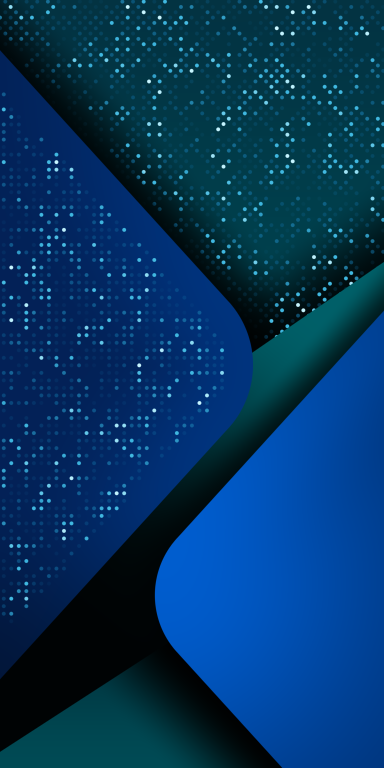
Write a Shadertoy shader that draws this background.

```glsl
// Layered blue and teal rounded panels with soft shadows and glittering dot grids.

#define LEFT_APEX vec2(0.745, 1.05)
#define RIGHT_APEX vec2(0.326, 0.45)
#define LEFT_RADIUS 0.245
#define RIGHT_RADIUS 0.22
#define WEDGE_NORMAL vec2(0.74, 0.673)
#define DOT_CELL 0.0196
#define DOT_RADIUS 0.0050
#define DOT_INSET 0.070

float hash(vec2 p) {
    vec3 q = fract(vec3(p.xyx) * 0.1031);
    q += dot(q, q.yzx + 33.33);
    return fract((q.x + q.y) * q.z);
}

float noise(vec2 p) {
    vec2 i = floor(p), f = fract(p);
    f = f * f * (3.0 - 2.0 * f);
    return mix(mix(hash(i), hash(i + vec2(1, 0)), f.x),
               mix(hash(i + vec2(0, 1)), hash(i + vec2(1, 1)), f.x), f.y);
}

// Signed distance to a wedge that points along +x, with a rounded tip.
float roundedWedge(vec2 p, float radius) {
    vec2 n = WEDGE_NORMAL;
    vec2 q = vec2(p.x + radius / n.x, abs(p.y));
    float along = dot(q, vec2(-n.y, n.x));
    return (along < 0.0 ? length(q) : dot(q, n)) - radius;
}

float coverage(float d, float pixel) {
    return smoothstep(pixel, -pixel, d);
}

// Random light of the dot in one grid cell, grouped by soft noise.
float dotLight(vec2 cell) {
    float cluster = smoothstep(0.15, 0.75, noise(cell * 0.31 + 7.0));
    float h = hash(cell + 19.0);
    return (0.12 + 0.88 * pow(h, 2.2)) * step(0.30, hash(cell + 83.0))
         * mix(0.35, 1.0, cluster);
}

vec3 addDots(vec3 base, vec2 grid, float light, float pixel) {
    float d = length(fract(grid) - 0.5) * DOT_CELL - DOT_RADIUS;
    vec3 tint = mix(vec3(0.06, 0.43, 0.64), vec3(0.25, 0.72, 0.88), smoothstep(0.2, 0.6, light));
    tint = mix(tint, vec3(0.78, 0.96, 1.0), smoothstep(0.65, 0.95, light));
    return mix(base, tint, coverage(d, pixel) * min(1.0, light * 1.9));
}

void mainImage(out vec4 fragColor, in vec2 fragCoord) {
    vec2 p = fragCoord / iResolution.xy * vec2(1.0, 2.0);
    float pixel = 1.4 / iResolution.y;

    float leftD = roundedWedge(p - LEFT_APEX, LEFT_RADIUS);
    float rightD = roundedWedge((p - RIGHT_APEX) * vec2(-1.0, 1.0), RIGHT_RADIUS);
    float foldD = dot(p - vec2(1.0, 1.318), vec2(-0.567, 0.823));
    float floorD = dot(p - vec2(0.0, 0.042), vec2(-0.544, 0.839));

    // Teal sheet at the top, with diagonal dots
    vec3 color = mix(vec3(0.0, 0.25, 0.30), vec3(0.01, 0.20, 0.26), smoothstep(1.3, 2.0, p.y));
    vec2 grid = mat2(0.7071, -0.7071, 0.7071, 0.7071) * p / DOT_CELL;
    float light = dotLight(floor(grid)) * smoothstep(0.0, 0.09, leftD);
    float sheetShade = mix(0.12, 1.0, smoothstep(-0.02, 0.17, leftD))
                     * mix(0.15, 1.0, smoothstep(-0.02, 0.20, foldD));
    color = addDots(color * sheetShade, grid, light, pixel);

    // Folded band that sinks into black
    float rise = smoothstep(0.30, 1.42, dot(p, vec2(0.62, 0.78)));
    vec3 band = vec3(0.0, 0.36, 0.39) * rise * rise;
    band *= mix(0.25, 1.0, smoothstep(-0.01, 0.10, rightD));
    band += vec3(0.0, 0.012, 0.016);
    color = mix(color, band, coverage(foldD, pixel));

    // Teal floor at the bottom
    vec3 ground = mix(vec3(0.0, 0.29, 0.33), vec3(0.0, 0.20, 0.24), smoothstep(0.0, 0.35, p.y));
    ground *= mix(0.02, 1.0, smoothstep(0.0, 0.23, rightD));
    color = mix(color, ground, coverage(floorD, pixel));

    // Right panel, lit from its rounded tip
    float glow = exp(-2.6 * dot(p - vec2(0.43, 0.48), p - vec2(0.43, 0.48)));
    vec3 rightBlue = mix(vec3(0.0, 0.17, 0.41), vec3(0.0, 0.36, 0.80), glow);
    rightBlue += vec3(0.0, 0.06, 0.12) * smoothstep(0.4, 1.1, p.y) * smoothstep(-0.3, 0.0, rightD);
    color = mix(color, rightBlue, coverage(rightD, pixel));

    // Left panel, with upright dots held inside its rim
    float rim = smoothstep(-0.42, 0.0, leftD);
    vec3 leftBlue = mix(vec3(0.01, 0.13, 0.34), vec3(0.0, 0.20, 0.49), rim * smoothstep(-0.1, 0.6, p.x));
    leftBlue *= mix(0.65, 1.0, smoothstep(0.2, 0.75, p.y));
    grid = p / DOT_CELL;
    vec2 center = (floor(grid) + 0.5) * DOT_CELL;
    float inset = roundedWedge(center - LEFT_APEX, LEFT_RADIUS) + DOT_INSET;
    light = dotLight(floor(grid) + 211.0) * step(inset, 0.0);
    leftBlue = addDots(leftBlue, grid, light, pixel);
    color = mix(color, leftBlue, coverage(leftD, pixel));

    fragColor = vec4(color, 1.0);
}
```
